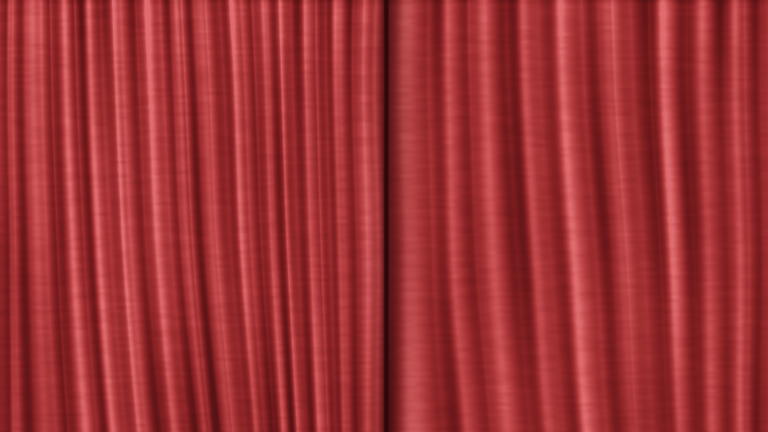
Give the GLSL for this texture, as a Shadertoy shader.

```glsl
// Two red satin stage curtains with hanging folds, meeting at a dark central seam.

const float SEAM_X = 0.503;        // where the two curtains meet
const float SEAM_WIDTH = 0.0045;
const float LEFT_FOLDS = 14.0;
const float RIGHT_FOLDS = 9.0;
const float FOLD_JITTER = 0.56;    // irregularity of fold widths
const float LEAN = 0.075;          // sideways drift of folds toward the hem
const float PLEAT_RATIO = 2.3;     // small pleats per main fold
const float WEAVE_AMOUNT = 0.075;
const vec2 WEAVE_SCALE = vec2(38.0, 125.0);
const vec3 SHADOW = vec3(0.34, 0.075, 0.085);
const vec3 BODY = vec3(0.66, 0.125, 0.135);
const vec3 SHEEN = vec3(0.87, 0.42, 0.43);
const vec3 SEAM_COLOR = vec3(0.17, 0.025, 0.035);

float hash(vec2 p) {
    vec3 q = fract(vec3(p.xyx) * 0.1031);
    q += dot(q, q.yzx + 33.33);
    return fract((q.x + q.y) * q.z);
}

float noise(vec2 p) {
    vec2 i = floor(p), f = fract(p);
    f = f * f * (3.0 - 2.0 * f);
    return mix(mix(hash(i), hash(i + vec2(1, 0)), f.x),
               mix(hash(i + vec2(0, 1)), hash(i + vec2(1, 1)), f.x), f.y);
}

// Position of the crease that starts fold i
float crease(float i, float seed) {
    return i + FOLD_JITTER * (hash(vec2(i + 20.0, seed)) - 0.5);
}

// Brightness left in a crease, drifting with height
float creaseLight(float i, float seed, float y) {
    return 0.36 * noise(vec2(i * 7.0 + 50.0, y * 1.8 + seed));
}

// Fold shading: quick rise from the crease, narrow sheen, slow fall into shadow
float foldLight(float u, float y, float seed) {
    float i = floor(u);
    if (u < crease(i, seed)) i -= 1.0;
    else if (u >= crease(i + 1.0, seed)) i += 1.0;
    float start = crease(i, seed);
    float t = (u - start) / (crease(i + 1.0, seed) - start);

    float peak = mix(0.24, 0.48, hash(vec2(i + 40.0, seed + 3.0)));
    float crown = mix(0.62, 0.92, noise(vec2(i * 5.0 + 90.0, y * 2.0 + seed)));
    float rise = smoothstep(0.0, peak, t);
    float fall = smoothstep(peak, 1.0, t);
    float light = mix(creaseLight(i, seed, y), crown, rise);
    light = mix(light, creaseLight(i + 1.0, seed, y), fall);

    float d = (t - peak) / 0.11;
    float gloss = 0.08 + 0.20 * hash(vec2(i + 60.0, seed + 9.0));
    return light + gloss * exp(-d * d) * (0.6 + 0.4 * y);
}

// Satin color ramp from shadow through body to sheen
vec3 satin(float s) {
    s = clamp(s, 0.0, 1.0);
    return mix(mix(SHADOW, BODY, s), mix(BODY, SHEEN, s), s);
}

void mainImage(out vec4 fragColor, in vec2 fragCoord) {
    vec2 uv = fragCoord / iResolution.xy;
    bool isLeft = uv.x < SEAM_X;
    float panelX = isLeft ? uv.x / SEAM_X : (uv.x - SEAM_X) / (1.0 - SEAM_X);
    float folds = isLeft ? LEFT_FOLDS : RIGHT_FOLDS;
    float seed = isLeft ? 4.0 : 17.0;

    // Folds hang straight at the panel sides and lean in the middle
    float drop = 1.0 - uv.y;
    float hang = panelX - LEAN * sin(3.14159 * panelX) * drop * (0.5 + 0.5 * drop);
    hang += 0.012 * (noise(vec2(panelX * 5.0 + seed, uv.y * 2.5)) - 0.5);

    // Broad folds with smaller pleats that fade toward the hem
    float main = foldLight(hang * folds, uv.y, seed);
    float pleat = foldLight(hang * folds * PLEAT_RATIO, uv.y, seed + 31.0);
    float pleatShare = (isLeft ? 0.34 : 0.24) * (0.6 + 0.4 * uv.y);
    float light = mix(main, pleat, pleatShare);

    // Gathered heading, soft large-scale variation and a darker hem
    light += 0.16 * smoothstep(0.82, 0.97, uv.y) * (main - 0.35);
    light -= 0.10 * smoothstep(0.985, 1.0, uv.y);
    light += 0.14 * (noise(uv * vec2(6.0, 3.0) + seed) - 0.5);
    light -= 0.05 * smoothstep(0.3, 0.0, uv.y);

    // Horizontal threads, clearest on lit cloth
    float weave = noise(uv * WEAVE_SCALE) + 0.5 * noise(uv * WEAVE_SCALE * vec2(2.3, 1.1) + 9.0);
    light += WEAVE_AMOUNT * (weave - 0.75) * (0.4 + light);

    // Seam with a wider shadow on the right curtain
    float gap = uv.x - SEAM_X;
    float shade = exp(-abs(gap) / (isLeft ? 0.006 : 0.015));
    vec3 color = satin(light) * (1.0 - 0.45 * shade);
    float seam = 1.0 - smoothstep(0.3 * SEAM_WIDTH, SEAM_WIDTH, abs(gap));
    color = mix(color, SEAM_COLOR, 0.9 * seam);

    fragColor = vec4(color, 1.0);
}
```
